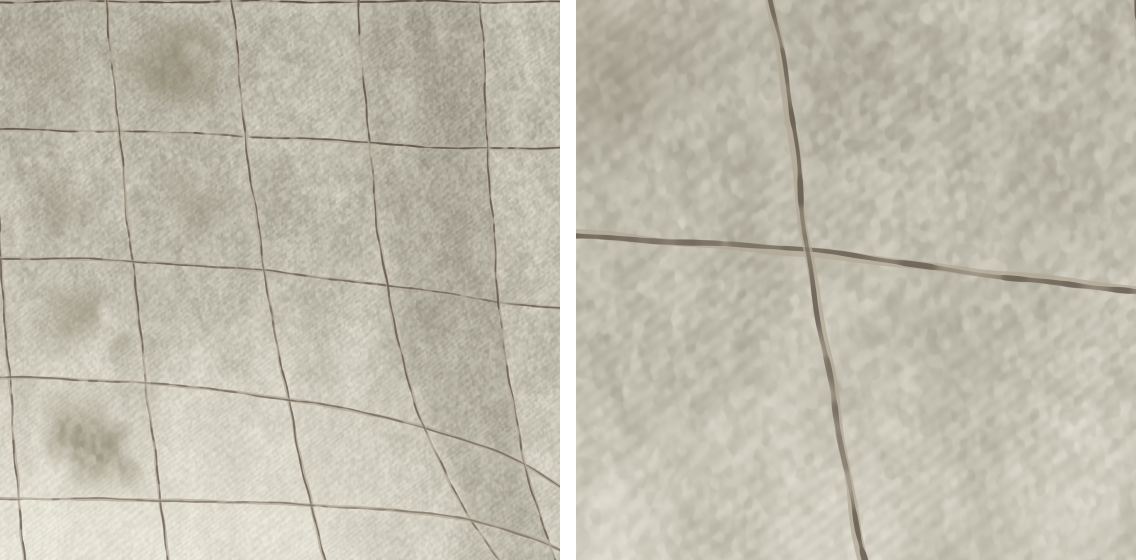
Left, the full canvas; right, a detail of the centre.
Write a WebGL 2 fragment shader that draws this texture.

```glsl
#version 300 es
precision highp float;

uniform vec2 u_resolution;
out vec4 outColor;

const vec3 CONCRETE_DARK = vec3(0.55, 0.53, 0.47);
const vec3 CONCRETE_LIGHT = vec3(0.90, 0.89, 0.84);
const vec3 STAIN = vec3(0.55, 0.52, 0.43);
const vec3 MORTAR = vec3(0.70, 0.66, 0.59);
const vec3 CRACK = vec3(0.34, 0.30, 0.26);
const float MORTAR_HALF_WIDTH = 0.0030;
const float CRACK_HALF_WIDTH = 0.0014;
const float JOINT_WOBBLE = 0.0010;
const float HALO_WIDTH = 0.011;
const float GRAIN_AMOUNT = 0.42;
const float BLOTCH_AMOUNT = 0.34;
const float RIPPLE_AMOUNT = 0.035;
const int JOINTS = 5;

// Curve coefficients: x = a + b*y + c*y^2 + d*y^4
const vec4 UPRIGHTS[JOINTS] = vec4[JOINTS](
  vec4(-0.024, 0.045, 0.022, 0.0), vec4(0.190, 0.090, 0.020, 0.0),
  vec4(0.415, 0.075, 0.090, 0.0), vec4(0.638, 0.080, 0.0, 0.174),
  vec4(0.858, 0.048, 0.0, 0.086));
// Curve coefficients: y = a + b*x^2 + c*x^8
const vec3 LEVELS[JOINTS] = vec3[JOINTS](
  vec3(0.003, 0.0, 0.0), vec3(0.232, 0.055, -0.024),
  vec3(0.461, 0.104, -0.014), vec3(0.6745, 0.145, 0.049),
  vec3(0.8906, 0.035, 0.057));

vec2 hash2(vec2 p) {
  vec3 q = fract(p.xyx * vec3(0.1031, 0.1030, 0.0973));
  q += dot(q, q.yzx + 33.33);
  return fract((q.xx + q.yz) * q.zy);
}

// Smooth cellular noise, 0 to 1
float cellNoise(vec2 p) {
  vec2 cell = floor(p), f = p - cell;
  float sum = 0.0, total = 0.0;
  for (int j = -1; j <= 1; j++)
    for (int i = -1; i <= 1; i++) {
      vec2 g = vec2(i, j), h = hash2(cell + g + 40.0);
      vec2 r = g + h - f;
      float w = exp(-6.0 * dot(r, r));
      sum += w * fract(dot(h, vec2(17.0, 31.0)));
      total += w;
    }
  return sum / total;
}

float wobble(float t, float seed) {
  return JOINT_WOBBLE * (sin(t * 38.0 + seed * 2.7) + 0.6 * sin(t * 97.0 + seed * 5.1));
}

float uprightAt(int i, float y) {
  vec4 k = UPRIGHTS[i];
  float y2 = y * y;
  return dot(k, vec4(1.0, y, y2, y2 * y2)) + wobble(y, float(i));
}

float levelAt(int i, float x) {
  vec3 k = LEVELS[i];
  return dot(k, vec3(1.0, x * x, pow(x, 8.0))) + 0.5 * wobble(x, float(i) + 7.0);
}

float band(float d, float halfWidth, float px) {
  return 1.0 - smoothstep(-0.7 * px, 0.7 * px, abs(d) - halfWidth);
}

// Pale mortar with a broken dark crack along it
vec3 drawJoint(vec3 color, float d, float along, float seed, float strength, float px) {
  float wear = cellNoise(vec2(along * 16.0, seed * 9.0));
  float chips = cellNoise(vec2(along * 75.0, seed * 13.0));
  float halo = exp(-abs(d) / HALO_WIDTH) * 0.22 * wear;
  color = mix(color, CONCRETE_LIGHT, halo);
  color = mix(color, MORTAR, 0.75 * band(d, MORTAR_HALF_WIDTH * (0.6 + 0.6 * wear), px));
  float offset = 0.0016 * sin(along * 21.0 + seed * 3.0);
  float width = CRACK_HALF_WIDTH * (0.6 + 0.8 * chips);
  float darkness = strength * smoothstep(0.05, 0.65, 0.6 * wear + 0.5 * chips);
  return mix(color, CRACK, darkness * band(d - offset, width, px));
}

void main() {
  vec2 p = gl_FragCoord.xy / u_resolution;
  p.y = 1.0 - p.y; // y runs downward
  float px = 1.0 / min(u_resolution.x, u_resolution.y);

  // Find the panel and the position inside it
  vec2 low = vec2(-0.2), high = vec2(1.12), panel = vec2(0.0);
  for (int i = 0; i < JOINTS; i++) {
    vec2 edge = vec2(uprightAt(i, p.y), levelAt(i, p.x));
    vec2 past = step(edge, p);
    panel += past;
    low = mix(low, max(low, edge), past);
    high = mix(min(high, edge), high, past);
  }
  vec2 local = (p - low) / (high - low);

  // Noise layers: broad streaks, mottling and fine grain
  float streak = cellNoise(p * vec2(17.0, 7.0));
  float blotch = cellNoise(p * vec2(34.0, 24.0) + 9.0);
  float mottle = cellNoise(p * vec2(105.0, 75.0) + 3.0);
  float grain = cellNoise(p * vec2(230.0, 170.0));

  // Light washes the lower left; one column is weathered darker
  float wash = smoothstep(0.35, 1.0, p.y) * (1.0 - 0.8 * smoothstep(0.5, 0.95, p.x));
  float tone = 0.52 + 0.47 * wash;
  tone -= 0.10 * (1.0 - smoothstep(0.0, 0.5, length(p * vec2(0.9, 1.2))));
  tone += 0.07 * (hash2(panel + 5.0).x - 0.5);
  if (panel.x == 4.0) tone -= 0.15 * smoothstep(0.0, 0.18, local.x);
  if (panel.x == 5.0) tone += 0.05;
  float roughness = 1.0 - 0.5 * wash;
  tone += roughness * BLOTCH_AMOUNT * (0.55 * streak + 0.45 * blotch - 0.5);
  tone += roughness * GRAIN_AMOUNT * (0.4 * mottle + 0.6 * grain - 0.5);
  tone += RIPPLE_AMOUNT * sin(p.x * 420.0 + p.y * 560.0 + 5.0 * sin(p.y * 31.0 + p.x * 23.0));
  vec3 color = mix(CONCRETE_DARK, CONCRETE_LIGHT, tone);

  // Stains centred in the panels of the two left columns
  float stain = panel.x == 1.0 ? 0.25 * panel.y : panel.x == 2.0 ? max(0.0, 1.6 - 0.6 * panel.y) : 0.0;
  stain *= step(0.5, panel.y) * step(panel.y, 4.5);
  float spread = length(local - 0.5 + 0.28 * (vec2(blotch, streak) - 0.5));
  float spot = 1.0 - smoothstep(0.05, 0.22 + 0.24 * stain, spread);
  color = mix(color, STAIN, 0.65 * stain * spot * (0.55 + 0.7 * mottle));

  // Joints, paler toward the bottom
  for (int i = 0; i < JOINTS; i++) {
    float k = float(i), e = 0.002;
    float level = levelAt(i, p.x), upright = uprightAt(i, p.y);
    float levelSlope = (levelAt(i, p.x + e) - level) / e;
    float uprightSlope = (uprightAt(i, p.y + e) - upright) / e;
    float levelDist = (p.y - level) / length(vec2(1.0, levelSlope));
    float uprightDist = (p.x - upright) / length(vec2(1.0, uprightSlope));
    color = drawJoint(color, levelDist, p.x, k + 11.0, 0.95 - 0.12 * k, px);
    color = drawJoint(color, uprightDist, p.y, k + 2.0, 0.82 - 0.15 * p.y, px);
  }
  outColor = vec4(clamp(color, 0.0, 1.0), 1.0);
}
```
